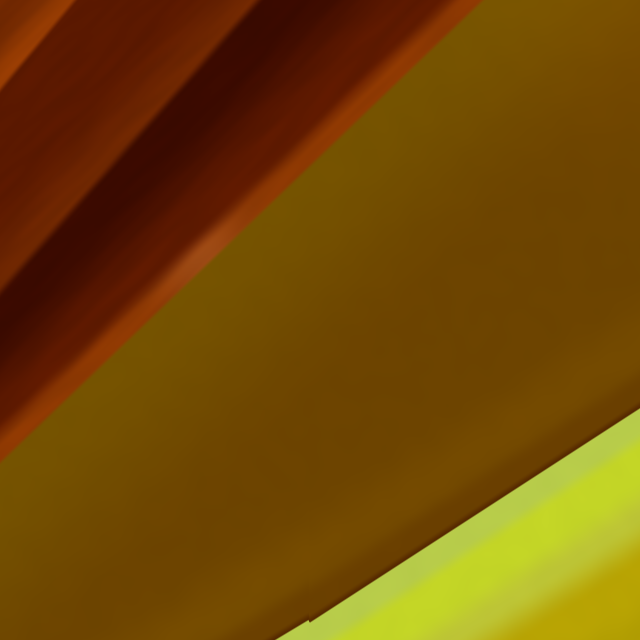
Give the GLSL for this background, as a Shadertoy shader.

```glsl
const vec3 DARK_RED = vec3(0.23, 0.04, 0.0);
const vec3 RED = vec3(0.37, 0.10, 0.0);
const vec3 RUST = vec3(0.44, 0.155, 0.005);
const vec3 ORANGE = vec3(0.59, 0.235, 0.01);
const vec3 PEACH = vec3(0.65, 0.33, 0.12);
const vec3 OLIVE = vec3(0.46, 0.325, 0.0);
const vec3 BROWN = vec3(0.425, 0.265, 0.0);
const vec3 SHADOW = vec3(0.31, 0.13, 0.0);
const vec3 PALE_LIME = vec3(0.72, 0.80, 0.29);
const vec3 LIME = vec3(0.765, 0.835, 0.15);
const vec3 DULL_LIME = vec3(0.74, 0.77, 0.21);
const vec3 YELLOW = vec3(0.72, 0.64, 0.01);

// Vertical height above a line with the given intercept and slope
float heightAbove(vec2 p, float intercept, float slope) {
    return p.y - intercept - slope * p.x;
}

float softStep(float x, float width) {
    return smoothstep(-width, width, x);
}

vec2 gradientAt(vec2 cell) {
    float angle = 6.2832 * fract(sin(dot(cell, vec2(127.1, 311.7))) * 437.58);
    return vec2(cos(angle), sin(angle));
}

float gradientNoise(vec2 p) {
    vec2 i = floor(p), f = fract(p);
    vec2 u = f * f * f * (f * (f * 6.0 - 15.0) + 10.0);
    vec2 e = vec2(0.0, 1.0);
    float low = mix(dot(gradientAt(i), f),
                    dot(gradientAt(i + e.yx), f - e.yx), u.x);
    float high = mix(dot(gradientAt(i + e.xy), f - e.xy),
                     dot(gradientAt(i + e.yy), f - e.yy), u.x);
    return mix(low, high, u.y);
}

// Red folds that fan out above the broad panel
vec3 foldColor(vec2 p, float ridge, float pixel) {
    float crease = heightAbove(p, 0.544, 1.13);
    float stripe = heightAbove(p, 0.859, 1.20);
    float across = ridge / max(ridge - crease, 0.01);

    vec3 color = mix(RED, DARK_RED, smoothstep(0.25, 0.78, across));
    vec3 middle = mix(RUST, RED * 0.96, smoothstep(0.0, 0.15, crease));
    color = mix(color, middle, softStep(crease, 0.012));
    vec3 upper = mix(ORANGE, RUST, smoothstep(0.01, 0.10, stripe));
    color = mix(color, upper, softStep(stripe, 0.006 + pixel));

    // Lit rim with a pale glint
    float rim = 1.0 - smoothstep(0.025, 0.068, ridge);
    vec2 glint = (p - vec2(0.31, 0.605)) / vec2(0.08, 0.075);
    vec3 rimColor = mix(ORANGE * 0.94, PEACH, 0.65 * exp(-dot(glint, glint)));
    return mix(color, rimColor, rim);
}

// Broad olive panel with a darker trough and a shaded lower border
vec3 panelColor(vec2 p, float depth, float lift) {
    vec3 color = mix(OLIVE, BROWN, smoothstep(0.0, 0.40, depth));
    color += vec3(0.04, 0.045, 0.0) * smoothstep(0.45, 0.75, depth)
           * (1.0 - smoothstep(0.1, 0.6, p.x));
    color += vec3(0.035, 0.02, 0.0) * smoothstep(0.65, 1.0, p.y)
           * smoothstep(0.6, 1.0, p.x);
    color += vec3(0.03, 0.025, 0.0) * exp(-pow((lift - 0.10) / 0.06, 2.0));
    float border = 1.0 - smoothstep(0.035, 0.07, lift);
    color = mix(color, vec3(0.41, 0.24, 0.0), 0.75 * border);
    return mix(color, SHADOW, 0.8 * (1.0 - smoothstep(0.0, 0.014, lift)));
}

// Bright band, shaded from its pale upper edge down to yellow
vec3 limeColor(float depth) {
    vec3 color = mix(PALE_LIME, LIME, smoothstep(0.035, 0.065, depth));
    color = mix(color, DULL_LIME, smoothstep(0.11, 0.17, depth));
    color = mix(color, YELLOW, smoothstep(0.17, 0.245, depth));
    return mix(color, YELLOW * 0.96, smoothstep(0.28, 0.36, depth));
}

void mainImage(out vec4 fragColor, in vec2 fragCoord) {
    vec2 p = fragCoord / iResolution.xy;
    float pixel = 1.0 / min(iResolution.x, iResolution.y);

    // Long edges, the lower one broken by a small notch
    float ridge = heightAbove(p, 0.277, 0.958);
    float lift = mix(heightAbove(p, -0.258, 0.60),
                     heightAbove(p, -0.287, 0.649),
                     softStep(p.x - 0.483, pixel));

    vec3 color = panelColor(p, -ridge, lift);
    color = mix(color, foldColor(p, ridge, pixel), softStep(ridge, 0.004 + pixel));
    color = mix(color, limeColor(-lift), softStep(-lift, 1.2 * pixel));

    // Faint streaks along the folds and soft mottling elsewhere
    float streak = gradientNoise(vec2(ridge * 48.0, (p.x + p.y) * 7.0));
    float mottle = gradientNoise(p * 24.0);
    color *= 1.0 + mix(0.015 * mottle, 0.08 * streak, softStep(ridge, 0.01));
    fragColor = vec4(clamp(color, 0.0, 1.0), 1.0);
}
```
